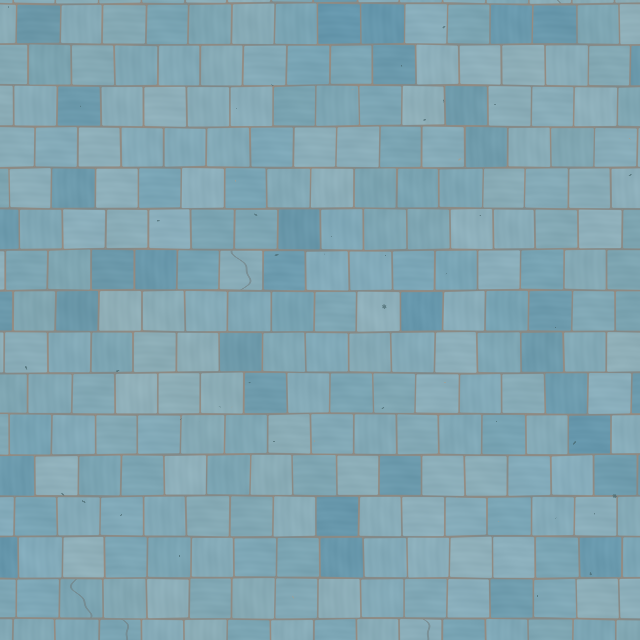
A Shadertoy shader for this texture:

```glsl
// Wall of hand-cut blue glazed tiles in staggered rows with thin sandy grout.
// Joints wander by layered sines and hashed jitter; every tile gets its own
// tone and brushed glaze, and a few carry hairline cracks or small chips.

const float COLUMNS = 14.87;         // tiles across the canvas
const float ROWS = 15.6;             // tiles down the canvas
const float TOP_EDGE = 0.0055;       // sliver of a row at the very top
const float GAP_X = 0.0013;          // half width of the upright joints
const float GAP_Y = 0.0015;          // half width of the level joints
const float SOFTNESS = 0.0011;       // blur of the tile rims
const float CORNER = 0.0022;         // rounding of the tile corners
const float DEEP_SHARE = 0.15;       // share of dark tiles
const float CRACK_SHARE = 0.022;     // share of cracked tiles
const float CHIP_GRID = 34.0;        // cells across for chips
const float CHIP_SHARE = 0.045;      // share of cells with a chip
const vec3 DEEP = vec3(0.405, 0.590, 0.665);
const vec3 MID = vec3(0.468, 0.637, 0.695);
const vec3 PALE = vec3(0.560, 0.690, 0.733);
const vec3 GROUT_WARM = vec3(0.590, 0.545, 0.500);
const vec3 GROUT_GREY = vec3(0.490, 0.535, 0.540);
const vec3 CHIP_DARK = vec3(0.270, 0.390, 0.410);
const vec3 CHIP_CLAY = vec3(0.680, 0.610, 0.540);
const float TAU = 6.2831853;

float hash(vec2 p) {
    vec3 q = fract(vec3(p.xyx) * 0.1031);
    q += dot(q, q.yzx + 33.33);
    return fract((q.x + q.y) * q.z);
}

// Smooth drifting value in about -1..1
float waves(vec2 p) {
    return 0.5 * sin(p.x + 1.7 * sin(p.y * 0.8))
         + 0.3 * sin(p.y * 1.9 + 1.3 * sin(p.x * 1.1))
         + 0.2 * sin(p.x * 2.7 - p.y * 2.3);
}

// Sideways stagger of a row, in tiles; even and odd rows drift apart
float rowShift(float row) {
    float even = 0.24 + 0.15 * cos(TAU * row / 14.0);
    float odd = 0.55 + 0.28 * cos(TAU * (row - 2.5) / 8.0);
    return mod(row, 2.0) < 0.5 ? even : odd;
}

// Brushed glaze: faint strokes, level on some tiles and upright on others
float glaze(vec2 local, vec2 id) {
    vec2 p = hash(id + 71.0) < 0.55 ? local : local.yx;
    float phase = TAU * hash(id + 13.0);
    float strokes = sin(p.y * 17.0 + phase + sin(p.x * 3.0))
                  + 0.7 * sin(p.y * 41.0 + phase * 3.0 + 0.8 * sin(p.x * 5.0));
    return 0.006 * strokes + 0.013 * waves(local * 4.0 + phase * 5.0);
}

// Coverage of a wandering hairline through a cracked tile
float crack(vec2 local, vec2 id) {
    float phase = TAU * hash(id + 5.0);
    float path = 0.5 + 0.2 * sin(local.y * 4.5 + phase)
               + 0.05 * sin(local.y * 13.0 + phase * 2.0);
    float line = 1.0 - smoothstep(0.010, 0.035, abs(local.x - path));
    return line * step(hash(id + 29.0), CRACK_SHARE);
}

// Cellular flecks: x is coverage, y picks the colour
vec2 chips(vec2 p) {
    vec2 cell = floor(p * CHIP_GRID);
    vec2 centre = 0.25 + 0.5 * vec2(hash(cell + 3.0), hash(cell + 41.0));
    float turn = TAU * hash(cell + 17.0);
    vec2 d = mat2(cos(turn), sin(turn), -sin(turn), cos(turn))
           * (fract(p * CHIP_GRID) - centre);
    d.y *= 1.0 + 2.0 * hash(cell + 59.0);
    d += 0.02 * sin(d.yx * 60.0);
    float size = mix(0.05, 0.16, pow(hash(cell + 23.0), 2.0));
    float cover = 1.0 - smoothstep(size * 0.4, size, length(d));
    return vec2(cover * step(hash(cell), CHIP_SHARE), hash(cell + 91.0));
}

void mainImage(out vec4 fragColor, in vec2 fragCoord) {
    vec2 uv = fragCoord / iResolution.xy;
    vec2 p = vec2(uv.x, 1.0 - uv.y);

    // Nearest level joint, then the row
    float y = (p.y - TOP_EDGE) * ROWS;
    float level = floor(y + 0.5);
    float levelY = level + 0.022 * waves(vec2(p.x * 9.0 + level * 2.3, level * 1.7));
    float row = y < levelY ? level - 1.0 : level;

    // Nearest upright joint with its own lean, then the tile
    float x = p.x * COLUMNS - rowShift(row);
    float joint = floor(x + 0.5);
    vec2 jointId = vec2(joint, row) + 20.0;
    float jointX = joint + 0.035 * (hash(jointId + 7.0) - 0.5)
                 + 0.045 * (hash(jointId + 37.0) - 0.5) * (y - row - 0.5);
    float column = x < jointX ? joint - 1.0 : joint;
    vec2 id = vec2(column, row) + 20.0;
    vec2 local = vec2(x - column, y - row);

    // Rounded tile outline, in canvas units
    float lean = (hash(id + 47.0) - 0.5) * (local.x - 0.5) * 0.0025;
    vec2 rim = vec2(abs(x - jointX) / COLUMNS - GAP_X,
                    abs(y - levelY) / ROWS - GAP_Y - lean);
    rim -= 0.0006 * (vec2(hash(id + 61.0), hash(id + 83.0)) - 0.5);
    float inside = CORNER - length(max(CORNER - rim, 0.0));
    float soft = max(SOFTNESS, 0.7 / iResolution.y);
    float tileMask = smoothstep(-soft, soft, inside);

    // Tile tone, hue drift and glaze
    vec3 tile = mix(MID, PALE, hash(id));
    if (hash(id + 101.0) < DEEP_SHARE) tile = mix(DEEP, MID, 0.5 * hash(id + 53.0));
    tile += vec3(0.014, 0.0, -0.014) * (hash(id + 31.0) - 0.5 + 0.5 * waves(p * 7.0));
    tile += glaze(local, id);
    tile = mix(tile, GROUT_GREY * 0.9, 0.55 * crack(local, id));

    // Grout: warm uprights, greyer levels, both stained unevenly
    float warmth = (rim.x < rim.y ? 0.7 : 0.45) + 0.4 * waves(p * 38.0);
    vec3 color = mix(mix(GROUT_GREY, GROUT_WARM, clamp(warmth, 0.0, 1.0)), tile, tileMask);

    vec2 chip = chips(p);
    color = mix(color, chip.y < 0.75 ? CHIP_DARK : CHIP_CLAY, 0.65 * chip.x);
    fragColor = vec4(color, 1.0);
}
```
